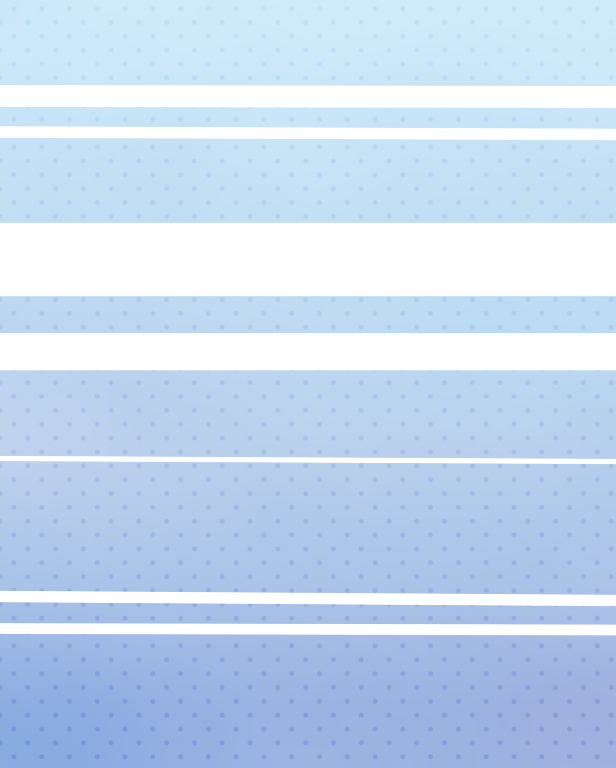
A Shadertoy shader for this background:

```glsl
// Pale blue vertical wash with soft watercolour mottling, a staggered
// lattice of small blue dots, and slightly tilted white stripes on top.
// Lengths are in canvas heights, with y measured down from the top.

float hash(vec2 cell) {
    return fract(sin(dot(cell, vec2(127.1, 311.7))) * 4375.85);
}

float valueNoise(vec2 p) {
    vec2 i = floor(p), f = fract(p);
    f = f * f * (3.0 - 2.0 * f);
    return mix(mix(hash(i), hash(i + vec2(1, 0)), f.x),
               mix(hash(i + vec2(0, 1)), hash(i + vec2(1, 1)), f.x), f.y);
}

// Gaussian spot of unit height
float glow(vec2 p, vec2 centre, vec2 size) {
    vec2 d = (p - centre) / size;
    return exp(-dot(d, d));
}

vec3 wash(vec2 p) {
    vec3 c = mix(vec3(0.805, 0.915, 0.982), vec3(0.765, 0.875, 0.957), smoothstep(0.0, 0.30, p.y));
    c = mix(c, vec3(0.731, 0.820, 0.930), smoothstep(0.25, 0.56, p.y));
    c = mix(c, vec3(0.667, 0.763, 0.910), smoothstep(0.53, 0.79, p.y));
    c = mix(c, vec3(0.610, 0.705, 0.885), smoothstep(0.74, 0.95, p.y));

    // Broad tints: deep blue lower left, violet lower right, cyan right of centre
    c += vec3(-0.075, -0.035, -0.005) * glow(p, vec2(0.02, 0.96), vec2(0.22, 0.13));
    c += vec3(0.010, -0.015, -0.010) * glow(p, vec2(0.80, 0.95), vec2(0.20, 0.15));
    c += vec3(-0.010, 0.022, 0.012) * glow(p, vec2(0.75, 0.45), vec2(0.35, 0.09));
    c += vec3(0.015, 0.010, 0.004) * glow(p, vec2(0.05, 0.64), vec2(0.30, 0.10));

    float mottle = valueNoise(p * vec2(5.0, 9.0)) + 0.5 * valueNoise(p * 17.0) - 0.75;
    return c + vec3(0.018, 0.014, 0.006) * mottle;
}

// Distance to the nearest dot centre in a staggered lattice
float dotDistance(vec2 p) {
    const float spacing = 0.01804;
    vec2 q = (p - vec2(0.0, 0.390)) / spacing;
    vec2 f = fract(0.5 * vec2(q.x + q.y, q.x - q.y) + 0.5) - 0.5;
    return spacing * length(vec2(f.x + f.y, f.x - f.y));
}

void mainImage(out vec4 fragColor, in vec2 fragCoord) {
    float pixel = 1.0 / iResolution.y;
    float across = fragCoord.x / iResolution.x;
    vec2 p = vec2(across * 0.8, 1.0 - fragCoord.y * pixel);

    vec3 color = wash(p);

    // Dots grow stronger toward the bottom
    float dotMask = 1.0 - smoothstep(-0.8 * pixel, 0.8 * pixel, dotDistance(p) - 0.0032);
    color -= dotMask * mix(vec3(0.055, 0.042, 0.012), vec3(0.085, 0.085, 0.022), p.y);

    // Stripes: centre at left edge, centre at right edge, half thickness
    vec3 stripes[7] = vec3[7](
        vec3(0.1250, 0.1263, 0.0143),
        vec3(0.1719, 0.1751, 0.0075),
        vec3(0.3379, 0.3379, 0.0478),
        vec3(0.4580, 0.4580, 0.0242),
        vec3(0.5970, 0.6009, 0.0034),
        vec3(0.7767, 0.7819, 0.0074),
        vec3(0.8184, 0.8203, 0.0070));
    float stripeMask = 0.0;
    for (int i = 0; i < 7; i++) {
        float edge = abs(p.y - mix(stripes[i].x, stripes[i].y, across)) - stripes[i].z;
        stripeMask = max(stripeMask, 1.0 - smoothstep(-0.6 * pixel, 0.6 * pixel, edge));
    }
    fragColor = vec4(mix(color, vec3(1.0), stripeMask), 1.0);
}
```
